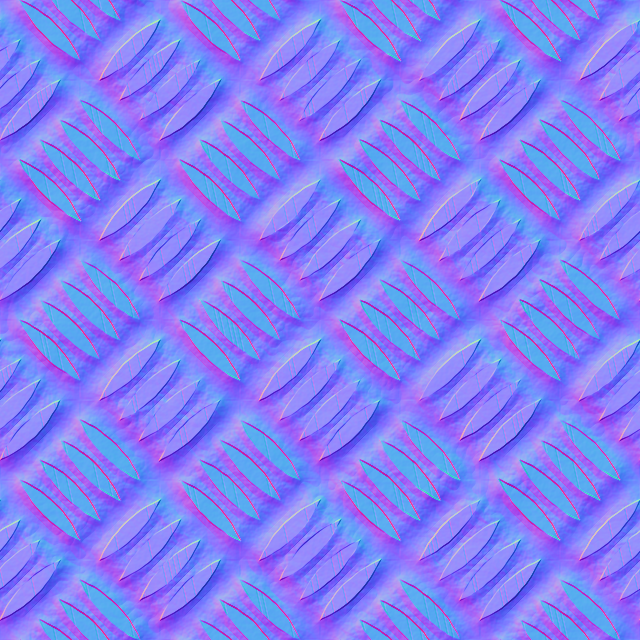
This texture map is drawn by a Shadertoy shader. Its source:

```glsl
// Tangent-space normal map of worn tread plate: a 4 by 4 checker of mounds, each with
// four slanted lens-shaped ribs whose direction alternates. A wrapping height field is
// built from formulas, then differentiated and encoded as a colour.

const float CELLS = 4.0;

float hash(vec2 p) {
    vec3 q = fract(p.xyx * vec3(0.1031, 0.1030, 0.0973));
    q += dot(q, q.yzx + 33.33);
    return fract((q.x + q.y) * q.z);
}

float cornerGradient(vec2 corner, vec2 offset, float period) {
    float angle = 6.2832 * hash(mod(corner, period) + 7.0);
    return dot(vec2(cos(angle), sin(angle)), offset);
}

// Gradient noise that wraps over the whole canvas; frequency is whole, per cell
float wrapNoise(vec2 p, float frequency) {
    p *= frequency;
    float period = CELLS * frequency;
    vec2 i = floor(p), f = p - i;
    vec2 w = f * f * f * (f * (f * 6.0 - 15.0) + 10.0);
    vec2 e = vec2(1, 0);
    return mix(mix(cornerGradient(i, f, period),
                   cornerGradient(i + e, f - e, period), w.x),
               mix(cornerGradient(i + e.yx, f - e.yx, period),
                   cornerGradient(i + 1.0, f - 1.0, period), w.x), w.y);
}

// Signed distance to a lens of half length 0.266 and half width 0.052
float lens(vec2 p) {
    return length(vec2(p.x, abs(p.y) + 0.6545)) - 0.7065;
}

// Sparse thin grooves, nearly vertical on the canvas
float scratches(vec2 p, float seed) {
    float s = (p.x + 0.22 * p.y) / 0.032;
    float slot = floor(s);
    float present = step(0.72, hash(vec2(slot + 40.0, seed)));
    float centre = 0.3 + 0.4 * hash(vec2(slot + 80.0, seed));
    return present * (1.0 - smoothstep(0.03, 0.2, abs(s - slot - centre)));
}

// x runs along the ribs, y across them towards the raised edge
vec2 ribAxes(vec2 c, bool falling) {
    return 0.7071 * (falling ? vec2(c.x - c.y, -c.x - c.y) : vec2(c.x + c.y, c.x - c.y));
}

float mound(vec2 local) {
    vec2 fade = 1.0 - smoothstep(vec2(0.19, 0.25), vec2(0.36, 0.44), abs(local));
    return fade.x * fade.y;
}

float plateHeight(vec2 p) {
    // Nearest centres of both kinds of group, then the nearer of the two
    vec2 a = p - vec2(0.5, 0.0), b = p - vec2(0.0, 0.5);
    vec2 idA = floor(a + 0.5), idB = floor(b + 0.5);
    a -= idA;
    b -= idB;
    bool falling = abs(a.x) + abs(a.y) < abs(b.x) + abs(b.y);
    vec2 c = falling ? a : b;
    vec2 id = mod(falling ? idA : idB, CELLS);
    float seed = id.x + id.y * 5.0 + (falling ? 31.0 : 3.0);
    vec2 local = ribAxes(c, falling);
    float mounds = mound(ribAxes(a, true)) + mound(ribAxes(b, false));

    // Four ribs, each a tilted face; the skirt is higher below the raised edge
    float rib = clamp(floor(local.y / 0.177), -2.0, 1.0) + 0.5;
    vec2 q = local - vec2(0.0, rib * 0.177);
    float d = lens(q) + 0.005 * wrapNoise(p, 13.0);
    float inside = 1.0 - smoothstep(-0.004, 0.004, d);
    float skirt = mix(0.006, 0.017, smoothstep(-0.04, 0.04, q.y));
    skirt *= (1.0 - smoothstep(-0.01, 0.06, d)) * mound(local);
    float face = falling ? 0.020 + 0.56 * (q.y - 0.042) : 0.015 + 0.18 * (q.y + 0.005);
    face += 0.034 * mix(1.0, mound(vec2(local.x, 0.0)), 0.6);
    face -= 0.0026 * scratches(c, seed + rib * 17.0);

    // Dents, crumpled patches and fine grain, quieter on the faces
    float patches = smoothstep(-0.15, 0.35, wrapNoise(p + 0.37, 2.0));
    float wear = 0.028 * wrapNoise(p + 0.21, 3.0) + 0.008 * wrapNoise(p, 6.0);
    wear += (0.002 + 0.007 * patches) * abs(wrapNoise(p + 0.13, 11.0));
    wear += (0.0007 + 0.0022 * mounds) * wrapNoise(p, 29.0);
    wear += (0.0004 + 0.0010 * mounds) * wrapNoise(p, 53.0);

    return mix(0.034 * mounds + skirt, face, inside) + wear * (1.0 - 0.7 * inside);
}

void mainImage(out vec4 fragColor, in vec2 fragCoord) {
    vec2 p = CELLS * fragCoord / iResolution.xy;

    // Central differences; red points left, green points up
    vec2 e = vec2(0.004, 0.0);
    vec2 slope = vec2(plateHeight(p + e) - plateHeight(p - e),
                      plateHeight(p + e.yx) - plateHeight(p - e.yx)) / (2.0 * e.x);
    vec3 normal = normalize(vec3(slope.x + 0.05, -slope.y - 0.02, 1.0));
    fragColor = vec4(0.5 + 0.5 * normal, 1.0);
}
```
